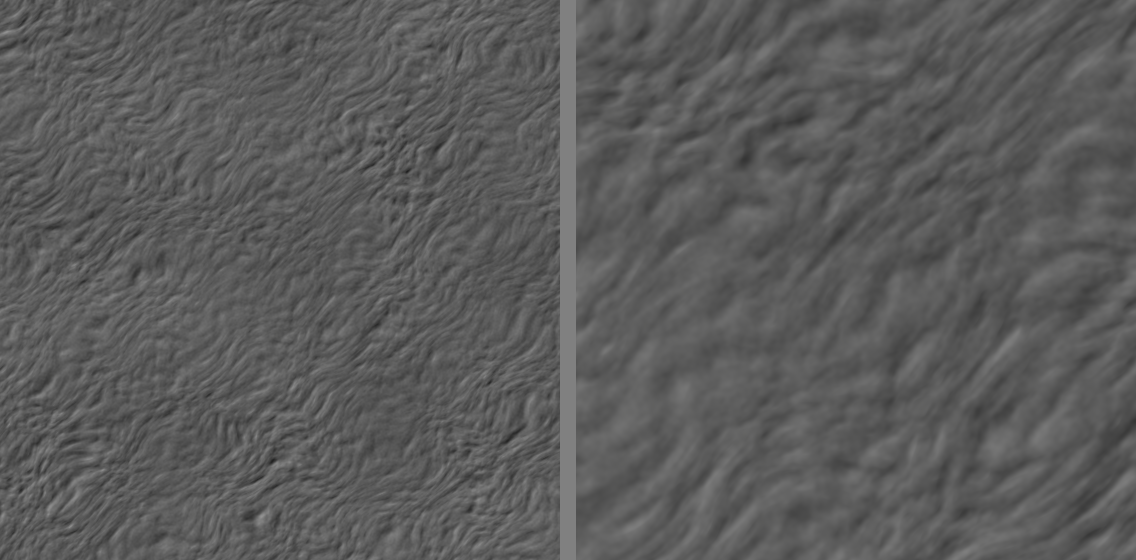
Left: the whole. Right: its middle third, enlarged.
This texture is drawn by a three.js fragment shader. Its source:

```glsl
// Dark grey rough stone, raked by light from the upper left.
// Octaves of stretched gradient noise give a height field; its slope
// toward the light sets the shade, with soft patches of tone and roughness.

varying vec2 vUv;

const vec3  STONE_COLOR      = vec3(0.357, 0.357, 0.356);
const float RELIEF_CONTRAST  = 0.110;
const float LIGHT_ANGLE      = 2.30;   // radians, counter-clockwise from right
const float GRAIN_STRETCH    = 0.70;   // below 1 lengthens grains across the light
const float COARSE_FREQUENCY = 10.5;   // noise cells across the canvas
const float OCTAVE_STEP      = 1.88;
const int   OCTAVES          = 5;
const float MAIN_OCTAVE      = 2.75;   // octave with the strongest relief
const float OCTAVE_SPREAD    = 1.30;
const float MAIN_WEIGHT      = 0.61;
const float FLOOR_FLATTENING = 0.30;   // calms the hollows between bumps
const float WARP_FREQUENCY   = 9.0;
const float WARP_AMOUNT      = 0.035;
const float PATCH_FREQUENCY  = 4.0;
const float PATCH_ROUGHNESS  = 1.0;
const float PATCH_TONE       = 0.05;
const float DUST_FREQUENCY   = 200.0;
const float DUST_TONE        = 0.025;

// Pseudo-random unit vector for a lattice cell
vec2 cellGradient(vec2 cell) {
  vec3 p = fract(cell.xyx * vec3(0.1031, 0.1030, 0.0973));
  p += dot(p, p.yzx + 33.33);
  vec2 h = fract((p.xx + p.yz) * p.zy) * 2.0 - 1.0;
  return h / max(length(h), 0.001);
}

// Gradient noise: x holds the value, yz its analytic derivative
vec3 gradientNoise(vec2 p) {
  vec2 cell = floor(p);
  vec2 f = p - cell;
  vec2 u = f * f * f * (f * (f * 6.0 - 15.0) + 10.0);
  vec2 du = 30.0 * f * f * (f * (f - 2.0) + 1.0);

  vec2 ga = cellGradient(cell);
  vec2 gb = cellGradient(cell + vec2(1.0, 0.0));
  vec2 gc = cellGradient(cell + vec2(0.0, 1.0));
  vec2 gd = cellGradient(cell + vec2(1.0, 1.0));

  float a = dot(ga, f);
  float b = dot(gb, f - vec2(1.0, 0.0));
  float c = dot(gc, f - vec2(0.0, 1.0));
  float d = dot(gd, f - vec2(1.0, 1.0));

  float twist = a - b - c + d;
  float value = a + u.x * (b - a) + u.y * (c - a) + u.x * u.y * twist;
  vec2 slope = ga + u.x * (gb - ga) + u.y * (gc - ga)
             + u.x * u.y * (ga - gb - gc + gd)
             + du * (u.yx * twist + vec2(b, c) - a);
  return vec3(value, slope);
}

// Slope of the stone along the light; p.x runs toward the light
float reliefSlope(vec2 p) {
  float slope = 0.0;
  float frequency = COARSE_FREQUENCY;
  for (int i = 0; i < OCTAVES; i++) {
    float octave = float(i);
    float offset = (octave - MAIN_OCTAVE) / OCTAVE_SPREAD;
    float weight = MAIN_WEIGHT * exp(-offset * offset);
    vec2 shift = vec2(37.3, 71.7) * (octave + 1.0);
    vec3 n = gradientNoise(p * vec2(1.0, GRAIN_STRETCH) * frequency + shift);
    float bump = n.x / sqrt(n.x * n.x + 0.01);
    slope += weight * n.y * mix(1.0, bump, FLOOR_FLATTENING);
    frequency *= OCTAVE_STEP;
  }
  return slope;
}

void main() {
  // Axes along and across the light
  vec2 light = vec2(cos(LIGHT_ANGLE), sin(LIGHT_ANGLE));
  vec2 p = vec2(dot(vUv, light), dot(vUv, vec2(-light.y, light.x)));

  // Bend the grain so that its direction wanders
  vec2 warp = vec2(gradientNoise(p * WARP_FREQUENCY + 11.4).x,
                   gradientNoise(p * WARP_FREQUENCY + 53.8).x);
  float relief = reliefSlope(p + WARP_AMOUNT * warp);

  // Broad patches and fine dust
  float roughness = 1.0 + PATCH_ROUGHNESS * gradientNoise(p * PATCH_FREQUENCY + 91.2).x;
  float tone = PATCH_TONE * gradientNoise(p * PATCH_FREQUENCY + 23.6).x;
  float dust = DUST_TONE * gradientNoise(p * DUST_FREQUENCY + 17.9).x;

  float shade = RELIEF_CONTRAST * roughness * relief + tone + dust;
  gl_FragColor = vec4(clamp(STONE_COLOR + shade, 0.0, 1.0), 1.0);
}
```
